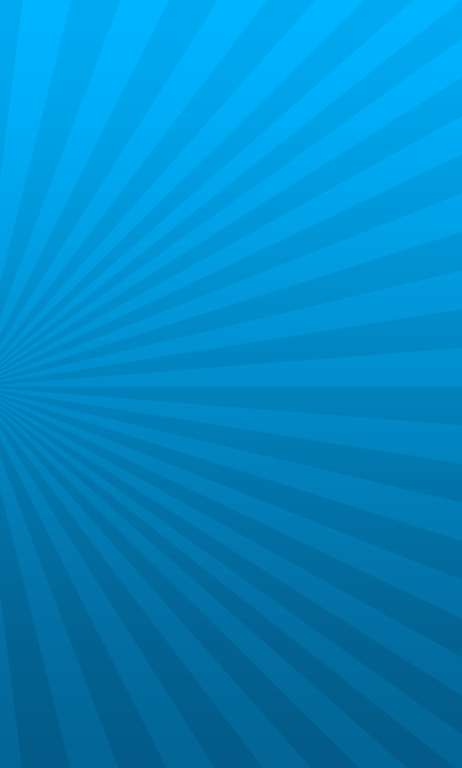
Give the GLSL for this background, as a Shadertoy shader.

```glsl
// Blue sunburst: alternating light and dark rays fan out from a hub just
// beyond the left edge, over a vertical gradient. The rays are spaced evenly
// along the sides of a box around the hub, rather than by equal angles.

const vec2 HUB = vec2(-0.0565, 0.4967);      // ray origin, canvas units
const vec2 BOX_HALF = vec2(1.0565, 0.5035);  // half size of the box
const float RAYS_PER_HALF_SIDE = 10.0;

const vec3 TOP_BLUE = vec3(0.0, 0.686, 0.975);
const vec3 BOTTOM_BLUE = vec3(0.008, 0.376, 0.561);
const vec3 RAY_CONTRAST = vec3(0.0, 0.0205, 0.029);

// Linear ramp blended with one that eases at both ends.
vec3 verticalGradient(float height, vec3 low, vec3 high) {
    float eased = mix(height, smoothstep(0.0, 1.0, height), 0.6);
    return mix(low, high, eased);
}

// Position along the box side that a direction points to, in ray widths.
float perimeterPosition(vec2 dir, float raysPerHalfSide) {
    bool steep = abs(dir.y) > abs(dir.x);
    return raysPerHalfSide * (steep ? -dir.x / dir.y : dir.y / dir.x);
}

// 1 on even rays and 0 on odd ones, with edges softened by halfWidth.
float rayMask(float position, float halfWidth) {
    float edgeDistance = 0.5 - abs(mod(position + 0.5, 2.0) - 1.0);
    return smoothstep(-halfWidth, halfWidth, edgeDistance);
}

void mainImage(out vec4 fragColor, in vec2 fragCoord) {
    vec2 uv = fragCoord / iResolution.xy;
    vec2 dir = (uv - HUB) / BOX_HALF;

    // Rays narrow towards the hub, so the soft edge widens in ray units.
    float reach = max(abs(dir.x), abs(dir.y));
    float pixelSize = 1.0 / (BOX_HALF.y * iResolution.y);
    float softness = 0.8 * RAYS_PER_HALF_SIDE * pixelSize / reach;

    float position = perimeterPosition(dir, RAYS_PER_HALF_SIDE);
    float light = rayMask(position, softness);

    vec3 color = verticalGradient(uv.y, BOTTOM_BLUE, TOP_BLUE);
    color += RAY_CONTRAST * (2.0 * light - 1.0);
    fragColor = vec4(clamp(color, 0.0, 1.0), 1.0);
}
```
